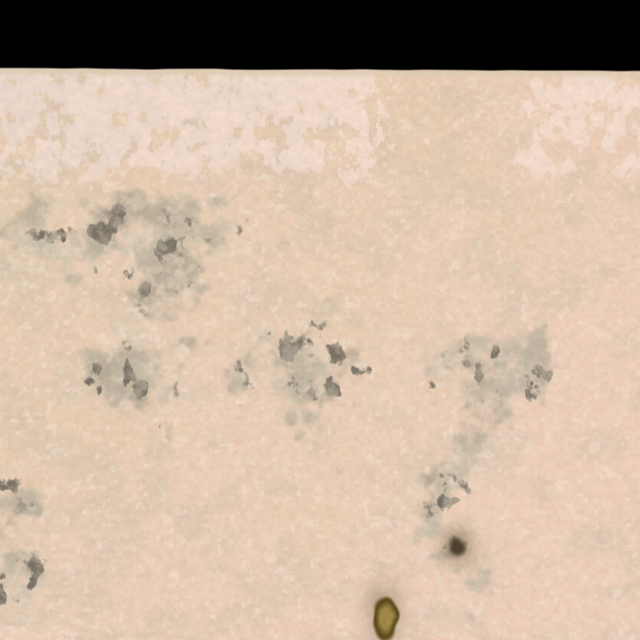
Give the GLSL for this texture, as a three.js fragment shader.

```glsl
varying vec2 vUv;

float hash(vec2 p) {
  vec3 q = fract(vec3(p.xyx) * 0.1031);
  q += dot(q, q.yzx + 33.33);
  return fract((q.x + q.y) * q.z);
}

float noise(vec2 p) {
  vec2 i = floor(p), f = fract(p);
  f = f * f * (3.0 - 2.0 * f);
  return mix(mix(hash(i), hash(i + vec2(1, 0)), f.x),
             mix(hash(i + vec2(0, 1)), hash(i + vec2(1, 1)), f.x), f.y);
}

float fbm(vec2 p) {
  float sum = 0.0, amp = 0.533;
  for (int i = 0; i < 4; i++) {
    sum += amp * noise(p);
    p = mat2(1.6, 1.2, -1.2, 1.6) * p + 17.3;
    amp *= 0.5;
  }
  return sum;
}

// Soft elliptical halo, 1 at its centre
float halo(vec2 p, vec2 centre, vec2 radius) {
  vec2 d = (p - centre) / radius;
  return exp(-dot(d, d));
}

// Flat-topped ellipse with a wide fade
float spread(vec2 p, vec2 centre, vec2 radius) {
  return 1.0 - smoothstep(0.35, 1.45, length((p - centre) / radius));
}

// Where mould gathers: a loose diagonal drift and the left edge
float mouldDensity(vec2 p) {
  float m = spread(p, vec2(0.19, 0.62), vec2(0.23, 0.11));
  m = max(m, spread(p, vec2(0.20, 0.43), vec2(0.13, 0.09)));
  m = max(m, spread(p, vec2(0.49, 0.42), vec2(0.13, 0.10)));
  m = max(m, 0.82 * spread(p, vec2(0.75, 0.41), vec2(0.19, 0.09)));
  m = max(m, 0.85 * spread(p, vec2(0.70, 0.20), vec2(0.09, 0.16)));
  return max(m, spread(p, vec2(0.0, 0.14), vec2(0.08, 0.15)));
}

vec3 plaster(vec2 p) {
  float tone = fbm(p * 6.0 + 3.0);
  vec3 c = mix(vec3(0.895, 0.795, 0.69), vec3(0.925, 0.805, 0.72),
               clamp(tone + 0.7 * (p.x - p.y), 0.0, 1.0));
  // Beige weathering, then fine chalky flecks
  float scuff = smoothstep(0.46, 0.68, fbm(p * vec2(20.0, 26.0) + 41.0) + 0.10 * (0.5 - p.x));
  c = mix(c, vec3(0.84, 0.77, 0.685), 0.5 * scuff);
  float fleck = smoothstep(0.58, 0.76, fbm(p * 105.0));
  return mix(c, vec3(0.93, 0.86, 0.79), 0.6 * fleck);
}

// Flaking pale paint under the upper edge
vec3 addPaleBand(vec3 c, vec2 p) {
  float flakes = fbm(p * vec2(62.0, 48.0) + 9.0);
  float cover = 1.0 - smoothstep(0.54, 0.63, p.x);
  cover = max(cover, 0.68 * smoothstep(0.76, 0.86, p.x));
  float lower = 0.715 + 0.05 * (fbm(vec2(p.x * 22.0, 5.0)) - 0.5);
  float band = smoothstep(lower - 0.012, lower + 0.03, p.y);
  float patches = 0.38 * (fbm(p * 13.0 + 21.0) - 0.5);
  float wear = 0.80 - 0.37 * cover * band - 0.10 * smoothstep(0.74, 0.87, p.y) * cover;
  float paint = smoothstep(-0.03, 0.05, flakes + patches - wear);
  vec3 pale = mix(vec3(0.90, 0.835, 0.795), vec3(0.945, 0.855, 0.795),
                  clamp(0.3 + p.x + 1.8 * (flakes - 0.5), 0.0, 1.0));
  return mix(c, pale, 0.9 * paint * band);
}

vec3 addMould(vec3 c, vec2 p) {
  float density = mouldDensity(p) * (1.0 - smoothstep(0.69, 0.725, p.y));
  // Thin grey-green bloom, broken by finer grain
  float cloud = fbm(p * 19.0 + 60.0);
  float grain = fbm(p * 60.0 + 13.0);
  float bloom = smoothstep(0.0, 0.32, cloud + 0.4 * (grain - 0.5) - 0.80 + 0.46 * density);
  vec3 bloomTint = mix(vec3(0.69, 0.64, 0.565), vec3(0.77, 0.74, 0.66), noise(p * 24.0));
  c = mix(c, bloomTint, 0.85 * bloom);
  // Pale crust within the bloom
  float crust = smoothstep(0.56, 0.70, fbm(p * 64.0 + 37.0));
  c = mix(c, vec3(0.87, 0.81, 0.73), 0.55 * crust * density);
  // Dark clumped colonies
  float clumps = fbm(p * vec2(40.0, 33.0) + 80.0) + 0.40 * (cloud - 0.5);
  float colony = smoothstep(0.0, 0.12, clumps - 0.96 + 0.37 * density);
  vec3 dark = mix(vec3(0.44, 0.41, 0.37), vec3(0.63, 0.59, 0.53), smoothstep(0.3, 0.7, grain));
  return mix(c, dark, 0.9 * colony);
}

// Two pits: one dark and haloed, one olive with a brown rim
vec3 addPits(vec3 c, vec2 p) {
  vec2 q = p + 0.007 * (vec2(noise(p * 50.0), noise(p * 50.0 + 30.0)) - 0.5);
  c = mix(c, vec3(0.55, 0.49, 0.39), 0.75 * halo(q, vec2(0.715, 0.147), vec2(0.028)));
  float pit = length(q - vec2(0.713, 0.145));
  c = mix(c, vec3(0.30, 0.25, 0.18), 1.0 - smoothstep(0.006, 0.020, pit));
  c = mix(c, vec3(0.56, 0.50, 0.41), 0.6 * halo(q, vec2(0.60, 0.045), vec2(0.028, 0.045)));
  float oval = length((q - vec2(0.603, 0.034)) / vec2(0.020, 0.034));
  vec3 olive = mix(vec3(0.62, 0.53, 0.27), vec3(0.36, 0.29, 0.11), smoothstep(0.35, 0.85, oval));
  return mix(c, olive, 1.0 - smoothstep(0.8, 1.1, oval));
}

void main() {
  vec2 p = vUv;
  vec3 c = addPaleBand(plaster(p), p);
  c = addPits(addMould(c, p), p);
  // Fine surface grain
  c += 0.03 * (noise(p * 190.0) - 0.5) + 0.025 * (noise(p * vec2(90.0, 130.0)) - 0.5);
  // Worn lip, then black beyond the slab
  float top = 0.893 - 0.004 * p.x + 0.002 * (noise(vec2(p.x * 30.0, 2.0)) - 0.5);
  c = mix(c, vec3(0.86, 0.79, 0.69), 0.75 * smoothstep(top - 0.014, top - 0.005, p.y));
  c *= 1.0 - smoothstep(top - 0.002, top + 0.002, p.y);
  gl_FragColor = vec4(c, 1.0);
}
```
